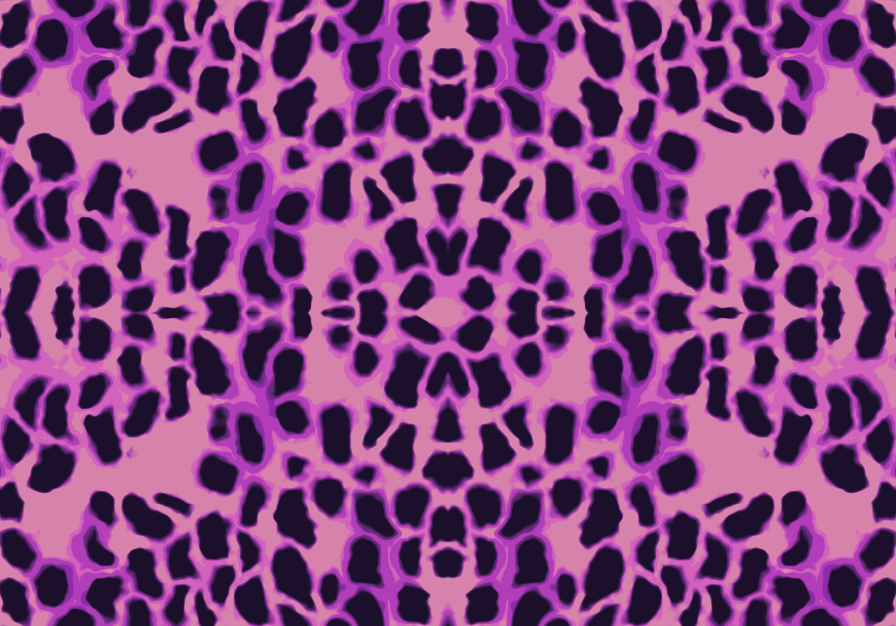
Reproduce this pattern procedurally as a Shadertoy shader.

```glsl
// Leopard hide folded into four mirrored quarters, in pink, violet and near black.
// Bent capsules scattered on a staggered grid form the spots; their distance,
// shifted by blotchy noise and soft stain fields, is cut into flat colour bands.

float hash(vec2 p) {
    vec3 q = fract(p.xyx * 0.1031);
    q += dot(q, q.yzx + 33.33);
    return fract((q.x + q.y) * q.z);
}

float noise(vec2 p) {
    vec2 i = floor(p), f = fract(p);
    f = f * f * (3.0 - 2.0 * f);
    return mix(mix(hash(i), hash(i + vec2(1, 0)), f.x),
               mix(hash(i + vec2(0, 1)), hash(i + vec2(1, 1)), f.x), f.y);
}

float blotches(vec2 p) {
    return 0.5 * noise(p * 24.0) + 0.3 * noise(p * 55.0 + 9.0) + 0.2 * noise(p * 115.0 + 31.0) - 0.5;
}

float glow(vec2 p, vec2 centre, vec2 size) {
    vec2 r = (p - centre) / size;
    return exp(-dot(r, r));
}

// Capsule along y, bent sideways
float bean(vec2 p, float angle, float halfLength, float radius, float bend) {
    float c = cos(angle), s = sin(angle);
    p = mat2(c, -s, s, c) * p;
    p.x += bend * (p.y * p.y - 0.0003);
    p.y -= clamp(p.y, -halfLength, halfLength);
    return length(p) - radius;
}

float smoothMax(float a, float b, float k) {
    float h = max(k - abs(a - b), 0.0) / k;
    return max(a, b) + h * h * k * 0.25;
}

float spots(vec2 p) {
    vec2 cell = vec2(0.062, 0.083);
    float nearest = 1.0, second = 1.0;
    float column = floor(p.x / cell.x + 0.5);
    for (int i = -1; i <= 1; i++) {
        float col = column + float(i);
        float stagger = 0.5 * mod(col, 2.0);
        float row = floor(p.y / cell.y - stagger + 0.5);
        for (int j = -1; j <= 1; j++) {
            vec2 id = vec2(col, row + float(j)) + 64.0;
            if (hash(id + 5.7) < 0.06) continue;
            vec2 jitter = vec2(hash(id), hash(id + 17.3)) - 0.5;
            vec2 centre = (vec2(col, row + float(j) + stagger) + jitter * vec2(0.5, 0.55)) * cell;
            float angle = 1.1 * (hash(id + 41.9) - 0.5) + 1.3 * glow(centre, vec2(0.44, 0.29), vec2(0.08));
            float radius = mix(0.011, 0.027, sqrt(hash(id + 73.1)));
            float halfLength = mix(0.006, 0.028, hash(id + 29.4));
            float d = bean(p - centre, angle, halfLength, radius, 22.0 * (hash(id + 91.7) - 0.5));
            second = min(second, max(nearest, d));
            nearest = min(nearest, d);
        }
    }
    // Keep a channel between neighbouring spots
    return smoothMax(nearest, 0.5 * (0.017 - (second - nearest)), 0.008);
}

void mainImage(out vec4 fragColor, in vec2 fragCoord) {
    vec2 p = (fragCoord - 0.5 * iResolution.xy) / iResolution.y;
    float px = 1.0 / iResolution.y;
    vec2 q = abs(p);

    // Ragged outlines, with the symmetry broken at the centre
    float middle = glow(p, vec2(0), vec2(0.1, 0.08));
    vec2 warped = q + 0.014 * (vec2(noise(q * 24.0), noise(q * 24.0 + 57.0)) - 0.5)
                    + 0.006 * (vec2(noise(q * 80.0), noise(q * 80.0 + 23.0)) - 0.5)
                    + 0.04 * middle * (vec2(noise(p * 18.0 + 40.0), noise(p * 18.0 + 80.0)) - 0.5);
    float d = spots(warped);

    // Open lane winding through the spots
    float laneY = 0.285 + 0.03 * sin(q.x * 22.0);
    d += 0.025 * glow(q, vec2(0.46, laneY), vec2(0.13, 0.018));

    // Violet stains and paler magenta areas
    float violet = glow(q, vec2(0.30, 0.17), vec2(0.055, 0.09))
                 + glow(q, vec2(0.595, 0.425), vec2(0.055, 0.09))
                 + glow(q, vec2(0.12, 0.425), vec2(0.05, 0.09));
    float magenta = glow(q, vec2(0.63, 0.13), vec2(0.09, 0.07))
                  + glow(q, vec2(0.02, 0.09), vec2(0.11, 0.06))
                  + 0.5 * glow(q, vec2(0.36, 0.42), vec2(0.09, 0.07));
    float grain = mix(blotches(q), blotches(p + 7.0), smoothstep(0.2, 0.6, middle));
    float streak = noise(q * vec2(60.0, 28.0) + 13.0) - 0.5;

    // Colour bands, from the open ground inward
    vec3 col = vec3(0.84, 0.51, 0.67);
    float band = d - 0.022 * (0.8 * magenta + 1.3 * violet + 1.5 * grain) - 0.0055;
    col = mix(col, vec3(0.82, 0.39, 0.73), smoothstep(px, -px, band));
    band = d - 0.016 * (1.2 * violet + 0.9 * grain) - 0.0042;
    col = mix(col, vec3(0.70, 0.24, 0.72), smoothstep(px, -px, band));
    band = d - 0.02 * (violet - 0.55 + streak);
    col = mix(col, vec3(0.56, 0.17, 0.67), smoothstep(px, -px, band) * step(0.3, violet));
    band = d - 0.0028 - 0.007 * violet * max(streak + grain, 0.0) - 0.003 * grain;
    col = mix(col, vec3(0.41, 0.16, 0.50), smoothstep(px, -px, band));
    col = mix(col, vec3(0.27, 0.13, 0.33), smoothstep(px, -px, d - 0.0008));
    col = mix(col, vec3(0.11, 0.06, 0.17), smoothstep(px, -px, d + 0.0006 + 0.003 * grain));
    fragColor = vec4(col, 1.0);
}
```
